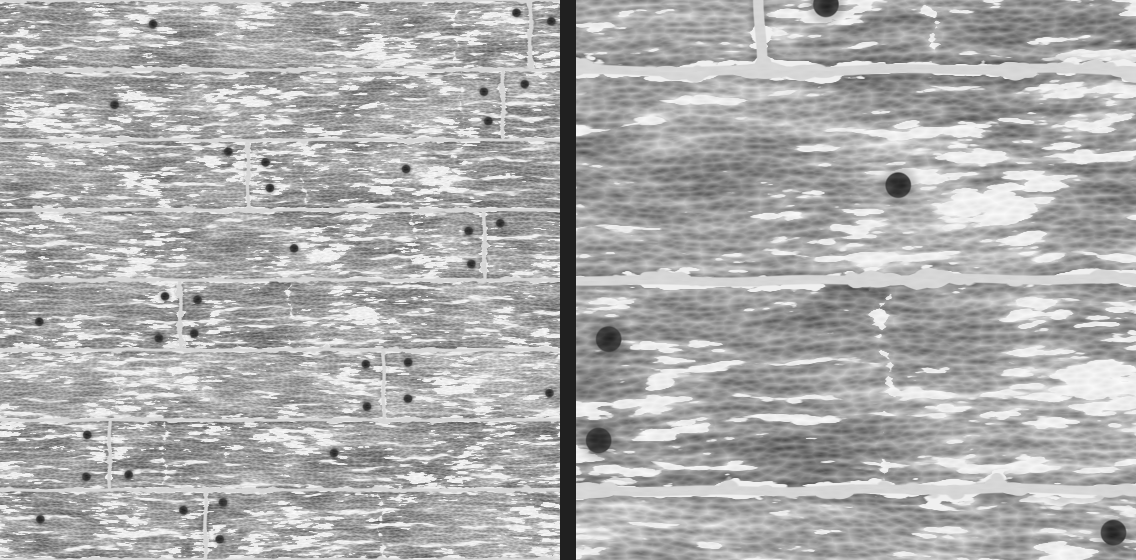
Left, the full canvas; right, a detail of the centre.
Write a Shadertoy shader that draws this texture.

```glsl
#define PLANKS 8
#define PALE_PLANK 2
#define CRACKS 5
#define WOOD_TONE 0.612
#define PAINT_TONE 0.94
#define SEAM_TONE 0.84
#define NAIL_TONE 0.17
#define FLAKE_LEVEL 0.245
#define SEAM_HALF_WIDTH 0.0027
#define NAIL_RADIUS 0.0076
#define TAU 6.28319

// Butt joint position in each plank, from the bottom up
const float JOINT_X[PLANKS] = float[](0.367, 0.196, 0.685, 0.322, 0.865, 0.443, 0.898, 0.947);

vec2 hash2(vec2 p) {
    return fract(sin(vec2(dot(p, vec2(127.1, 311.7)), dot(p, vec2(269.5, 183.3)))) * 43758.5);
}

// Tiling cellular noise: distance to the nearest point
float cells(vec2 uv, vec2 period) {
    vec2 p = uv * period, cell = floor(p);
    float nearest = 4.0;
    for (int i = 0; i < 9; i++) {
        vec2 id = cell + vec2(i % 3 - 1, i / 3 - 1);
        nearest = min(nearest, length(id + hash2(mod(id, period) + period.yx * 0.37) - p));
    }
    return nearest;
}

float layeredCells(vec2 uv, vec2 period) {
    float sum = 0.0, weight = 0.49;
    for (int i = 0; i < 3; i++) {
        sum += weight * cells(uv, period);
        period *= 2.0;
        weight *= 0.65;
    }
    return sum;
}

// Shortest horizontal offset on the wrapping canvas
float wrapOffset(float dx) { return fract(dx + 0.5) - 0.5; }

// Signed distance to long cracks that wander, swell and fade out
float crackDistance(float x, float height, int row) {
    float nearest = 1.0;
    for (int i = 0; i < CRACKS; i++) {
        vec2 rnd = hash2(vec2(float(row) * 5.7 + 1.0, float(i) * 2.3 + 4.0));
        float line = (float(i) + 0.15 + 0.7 * rnd.x) / float(CRACKS);
        line += 0.06 * sin(TAU * (x + rnd.y)) + 0.02 * sin(TAU * (5.0 * x + rnd.x)) + 0.01 * sin(TAU * (17.0 * x + rnd.y));
        float strength = sin(TAU * (2.0 * x + rnd.x * 3.0)) + sin(TAU * (5.0 * x + rnd.y * 7.0));
        nearest = min(nearest, abs(height - line) / float(PLANKS) - 0.0014 * strength);
    }
    return nearest;
}

// Distance to the closest nail: four around the joint, one alone
float nailDistance(vec2 uv, int row, float jointX) {
    float nearest = 1.0;
    for (int i = 0; i < 5; i++) {
        vec2 rnd = hash2(vec2(float(row) * 7.3 + 2.0, float(i) * 3.1 + 5.0));
        float side = i % 2 == 0 ? -1.0 : 1.0;
        float level = i < 2 ? 0.24 : 0.76;
        vec2 nail = vec2(jointX + side * mix(0.023, 0.045, rnd.x), level + 0.16 * (rnd.y - 0.5));
        if (i == 4) nail = vec2(jointX + mix(0.25, 0.75, rnd.x), mix(0.3, 0.7, rnd.y));
        if (i < 4 && fract(rnd.x * 17.0 + rnd.y * 5.0) > 0.8) continue;
        nail.y = (float(row) + nail.y) / float(PLANKS);
        nearest = min(nearest, length(vec2(wrapOffset(uv.x - nail.x), uv.y - nail.y)));
    }
    return nearest;
}

void mainImage(out vec4 fragColor, in vec2 fragCoord) {
    vec2 uv = fragCoord / iResolution.xy;
    float px = 1.0 / iResolution.y;

    // Plank layout with slightly wandering seams
    float wander = 0.0006 * (sin(TAU * 3.0 * uv.x) + sin(TAU * 11.0 * uv.x + uv.y * 70.0));
    float plankY = (uv.y + wander) * float(PLANKS);
    int row = (int(floor(plankY)) + PLANKS) % PLANKS;
    float jointX = JOINT_X[row];
    vec2 plankRnd = hash2(vec2(float(row) + 3.0, 9.0));

    // Each plank shifts and bends its own grain
    vec2 grainUv = uv + vec2(plankRnd.x, 0.0);
    grainUv.y += 0.006 * sin(TAU * (grainUv.x + plankRnd.y)) + 0.001 * sin(TAU * 7.0 * grainUv.x + uv.y * 60.0);

    // Weathered wood: broad stains, fine streaks and speckle
    float broad = layeredCells(grainUv, vec2(5.0, 14.0));
    float streak = cells(grainUv, vec2(14.0, 190.0));
    float speck = cells(grainUv, vec2(120.0, 310.0));
    float tone = WOOD_TONE + 0.08 * (plankRnd.y - 0.5) + (row == PALE_PLANK ? 0.09 : 0.0);
    tone += 0.42 * (broad - 0.45) + 0.25 * (streak - 0.45) + 0.24 * (speck - 0.45);

    // Paint left in small patchy flakes, long cracks and one cross crack
    float ragged = layeredCells(grainUv, vec2(17.0, 78.0)) + 0.12 * (speck - 0.45);
    float patchy = layeredCells(uv + 0.31, vec2(5.0, 9.0));
    float flake = ragged + 0.85 * (patchy - 0.45) - FLAKE_LEVEL;
    float wear = 0.014 * (ragged - 0.42);
    float crack = crackDistance(grainUv.x, fract(plankY), row) + wear;
    float crossX = plankRnd.y + 0.004 * sin(uv.y * 90.0) + 0.002 * sin(uv.y * 310.0);
    crack = min(crack, abs(wrapOffset(uv.x - crossX)) + 1.5 * wear - 0.0006);
    tone += 0.10 * (1.0 - smoothstep(0.0, 0.13, flake));
    tone += 0.07 * (1.0 - smoothstep(0.0, 0.004, crack));
    float bare = smoothstep(-0.02, 0.03, flake) * smoothstep(-px, px, crack);
    tone = mix(PAINT_TONE + 0.08 * (speck - 0.45), tone, bare);

    // Seams and joints: filler with ragged paint lips and a thin shadow
    float swell = 0.018 * max(0.40 - layeredCells(uv, vec2(19.0, 32.0)), 0.0);
    float seam = abs(fract(plankY + 0.5) - 0.5) / float(PLANKS);
    float jointBend = 0.0012 * sin(TAU * 13.0 * uv.y + plankRnd.x * 9.0);
    float joint = abs(wrapOffset(uv.x - jointX + jointBend)) - 0.0004;
    float gap = min(seam, joint) - SEAM_HALF_WIDTH - swell;
    tone *= 1.0 - 0.14 * (1.0 - smoothstep(0.0, 0.007, gap));
    tone = mix(PAINT_TONE, tone, smoothstep(-px, px, gap + 1.6 * wear));
    tone = mix(SEAM_TONE + 0.03 * (speck - 0.45), tone, smoothstep(-px, px, gap));

    // Nail heads with a faint stain and a darker centre
    float nail = nailDistance(uv, row, jointX);
    tone *= 1.0 - 0.18 * (1.0 - smoothstep(NAIL_RADIUS, NAIL_RADIUS * 1.9, nail));
    float head = NAIL_TONE + 0.08 * smoothstep(0.2, 0.9, nail / NAIL_RADIUS) + 0.1 * (speck - 0.45);
    tone = mix(head, tone, smoothstep(-px, px, nail - NAIL_RADIUS));
    fragColor = vec4(vec3(clamp(tone, 0.0, 1.0)), 1.0);
}
```
